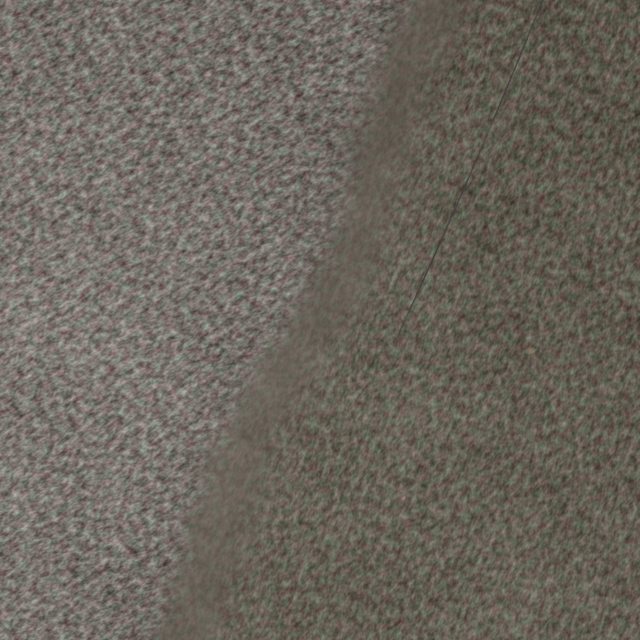
Give the GLSL for this texture, as a Shadertoy shader.

```glsl
const vec3 LIT_COLOR     = vec3(0.452, 0.430, 0.405);
const vec3 SHADE_COLOR   = vec3(0.392, 0.372, 0.329);
const vec3 SEAM_COLOR    = vec3(0.408, 0.380, 0.345);
const vec3 SCRATCH_COLOR = vec3(0.235, 0.245, 0.235);
const vec3 FLECK_COLOR   = vec3(0.620, 0.540, 0.450);
const vec3 GRAIN_TINT    = vec3(0.95, 1.08, 1.03);
const vec3 RED_GREEN     = vec3(0.055, -0.035, 0.005);
const vec2 GRAIN_FREQ    = vec2(62.0, 100.0);  // along, across the grain
const float LIT_ANGLE    = 0.52;
const float SHADE_ANGLE  = 1.10;
const float LIT_CONTRAST   = 0.31;
const float SHADE_CONTRAST = 0.22;
const float SEAM_CALM    = 0.62;   // share of contrast lost in the seam
const float SEAM_WIDTH   = 0.05;
const float MOTTLE       = 0.035;
const float SCRATCH_HALF_WIDTH = 0.0011;

vec2 hashGradient(vec2 cell) {
    uvec2 q = uvec2(ivec2(cell)) * uvec2(1597334673u, 3812015801u);
    uint h = (q.x ^ q.y) * 1597334673u;
    h = (h ^ (h >> 15)) * 2246822519u;
    h ^= h >> 13;
    float a = float(h & 65535u) / 65536.0 * 6.28318;
    return vec2(cos(a), sin(a));
}

float gradientNoise(vec2 p) {
    vec2 i = floor(p), f = fract(p);
    vec2 u = f * f * f * (f * (f * 6.0 - 15.0) + 10.0);
    vec2 e = vec2(1.0, 0.0);
    float a = dot(hashGradient(i), f);
    float b = dot(hashGradient(i + e.xy), f - e.xy);
    float c = dot(hashGradient(i + e.yx), f - e.yx);
    float d = dot(hashGradient(i + e.xx), f - e.xx);
    return mix(mix(a, b, u.x), mix(c, d, u.x), u.y);
}

vec2 rotate(vec2 p, float angle) {
    float c = cos(angle), s = sin(angle);
    return vec2(c * p.x + s * p.y, c * p.y - s * p.x);
}

// Three octaves of stretched specks
float grain(vec2 p, float angle) {
    vec2 q = rotate(p, angle) * GRAIN_FREQ;
    float sum = 0.0, weight = 0.62;
    for (int i = 0; i < 3; i++) {
        sum += weight * gradientNoise(q);
        q = rotate(q, 0.15) * 1.75 + 37.3;
        weight *= 0.75;
    }
    return sum;
}

// Signed distance across the seam, negative on the lit side
float seamDistance(vec2 p) {
    float bend = 0.11 * p.y * (1.0 - p.y) * sin((p.y - 0.44) * 9.0);
    float ragged = 0.02 * gradientNoise(p * 14.0) + 0.015 * gradientNoise(p * 40.0);
    return (p.x - 0.25 - 0.40 * p.y - bend) * 0.92 + ragged;
}

float scratchMask(vec2 p) {
    float t = 1.0 - p.y;
    float d = abs(p.x - 0.848 + 0.40 * t + 0.06 * t * t) * 0.92;
    float nick = exp(-pow((p.y - 0.668) / 0.008, 2.0));
    float w = SCRATCH_HALF_WIDTH * (1.0 + 1.2 * nick);
    float line = 1.0 - smoothstep(w * 0.3, w * 2.0, d);
    float fade = smoothstep(0.40, 0.56, p.y);
    return line * fade * (0.75 + 0.5 * gradientNoise(vec2(p.y * 30.0, 3.5)));
}

void mainImage(out vec4 fragColor, in vec2 fragCoord) {
    vec2 p = fragCoord / iResolution.xy;

    // Sides and the calm strip between them
    float d = seamDistance(p);
    float shade = smoothstep(-0.035, 0.035, d);
    float seam = exp(-pow((d - 0.035) / SEAM_WIDTH, 2.0));
    vec3 color = mix(LIT_COLOR, SHADE_COLOR, shade);
    color = mix(color, SEAM_COLOR, 0.7 * seam);

    // Broad light and mottling
    float glow = exp(-dot(p - vec2(0.0, 0.48), p - vec2(0.0, 0.48)) * 9.0);
    float corner = smoothstep(0.65, 1.35, p.x * 0.8 + p.y * 0.6);
    color += 0.045 * glow - 0.035 * corner;
    color += MOTTLE * (gradientNoise(p * 7.0) + gradientNoise(p * 19.0 + 5.0));

    // Grain, steeper and softer on the shaded side
    float speck = mix(grain(p, LIT_ANGLE) * LIT_CONTRAST,
                      grain(p + 3.0, SHADE_ANGLE) * SHADE_CONTRAST, shade);
    float calm = 1.0 - SEAM_CALM * seam;
    color += GRAIN_TINT * speck * calm;

    // Reddish and greenish colour blotches
    float hue = gradientNoise(rotate(p, LIT_ANGLE) * vec2(60.0, 80.0) + 91.0);
    color += RED_GREEN * hue * calm;

    // Fleck and scratch
    float fleck = 1.0 - smoothstep(0.003, 0.011, length((p - vec2(0.828, 0.452)) * vec2(1.0, 1.3)));
    color = mix(color, FLECK_COLOR, 0.6 * fleck);
    color = mix(color, SCRATCH_COLOR, clamp(scratchMask(p), 0.0, 1.0));

    fragColor = vec4(color, 1.0);
}
```
